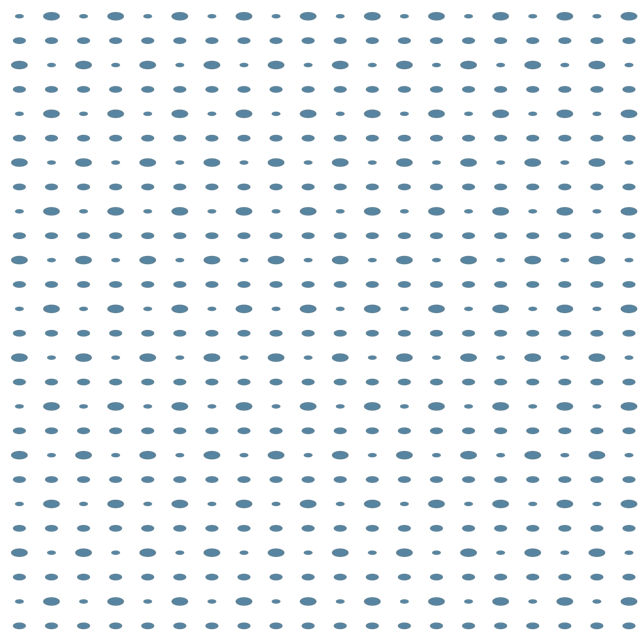
Reproduce this pattern procedurally as a Shadertoy shader.

```glsl
// Staggered grid of slate-blue ellipses in three sizes on white

// Approximate signed distance to an ellipse with the given radii
float ellipseDistance(vec2 p, vec2 radii) {
    float k = length(p / radii);
    return k * (k - 1.0) / max(length(p / (radii * radii)), 1e-4);
}

void mainImage(out vec4 fragColor, in vec2 fragCoord) {
    float pixel = 1.0 / iResolution.y;
    vec2 uv = fragCoord * pixel;

    // Grid of 20 columns and 26 rows, counted from the top left
    vec2 pitch = vec2(0.05013, 0.0381);
    vec2 fromFirst = vec2(uv.x, 1.0 - uv.y) - vec2(0.0303, 0.0254);
    vec2 cell = floor(fromFirst / pitch + 0.5);
    vec2 local = fromFirst - cell * pitch;

    // Odd rows are medium; even rows alternate small and large, swapping each time
    bool mediumRow = mod(cell.y, 2.0) > 0.5;
    bool large = mod(cell.x + cell.y * 0.5, 2.0) > 0.5;
    vec2 radii = mediumRow ? vec2(0.0101, 0.0052)
               : large ? vec2(0.0130, 0.0066) : vec2(0.0068, 0.0034);

    // Slightly greyer rim around a blue core
    float rim = smoothstep(0.65, 0.95, length(local / radii));
    vec3 ink = mix(vec3(0.34, 0.52, 0.63), vec3(0.35, 0.49, 0.57), rim);

    float d = ellipseDistance(local, radii);
    float coverage = 1.0 - smoothstep(-0.8 * pixel, 0.8 * pixel, d);
    fragColor = vec4(mix(vec3(1.0), ink, coverage), 1.0);
}
```
